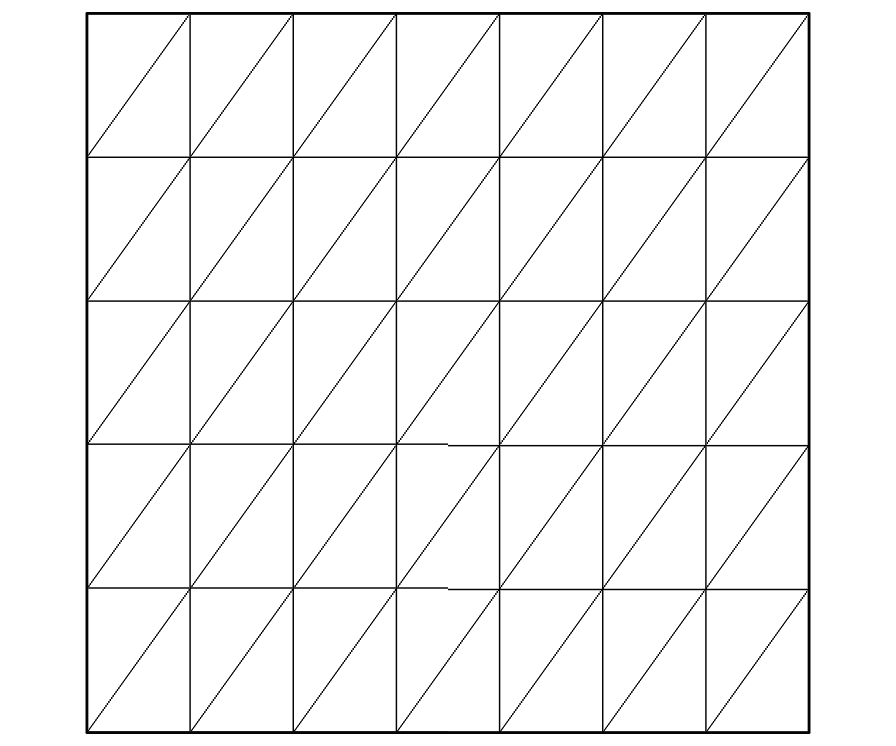
Give the GLSL for this pattern, as a Shadertoy shader.

```glsl
const vec2 CELLS = vec2(7.0, 5.0);
const vec2 HALF_FRAME = vec2(0.484, 0.482);
const float THIN_WIDTH = 0.00196;
const float FRAME_WIDTH = 0.0038;
const float STAIR_STEP = 0.00196;
const float ROW_SHIFT = 0.0020;
const vec3 PAPER = vec3(1.0);
const vec3 INK = vec3(0.01);

// Fraction of a pixel covered by a line of the given width
float lineCoverage(float dist, float width, float pixel) {
    float upper = min(dist + 0.5 * pixel, 0.5 * width);
    float lower = max(dist - 0.5 * pixel, -0.5 * width);
    return clamp((upper - lower) / pixel, 0.0, 1.0);
}

// Signed distance to the nearest multiple of the pitch
float repeatDistance(float x, float pitch) {
    return x - pitch * round(x / pitch);
}

// Staircase with risers softened over the given blur
float softStairs(float t, float blur) {
    return floor(t) + clamp((fract(t) - 0.5) / blur + 0.5, 0.0, 1.0);
}

float boxDistance(vec2 p, vec2 halfSize) {
    vec2 q = abs(p) - halfSize;
    return length(max(q, 0.0)) + min(max(q.x, q.y), 0.0);
}

// Horizontal rules; the two lowest drop slightly on the right half
float rowLines(vec2 p, float middle, float pitch, float pixel) {
    float row = round(p.y / pitch);
    float isLower = 1.0 - step(2.5, row);
    float side = clamp((p.x - middle) / pixel + 0.5, 0.0, 1.0);
    float shift = isLower * ROW_SHIFT * (0.5 - side);
    return lineCoverage(p.y - row * pitch - shift, THIN_WIDTH, pixel);
}

// Rising diagonals drawn with fine stair steps
float diagonalLines(vec2 p, vec2 pitch, float pixel) {
    float slope = pitch.x / pitch.y;
    float blur = min(pixel * slope / STAIR_STEP, 1.0);
    float run = STAIR_STEP * softStairs(p.y * slope / STAIR_STEP, blur);
    return lineCoverage(repeatDistance(p.x - run, pitch.x), THIN_WIDTH, pixel);
}

void mainImage(out vec4 fragColor, in vec2 fragCoord) {
    float pixel = 1.0 / iResolution.y;
    vec2 centred = (fragCoord - 0.5 * iResolution.xy) * pixel;
    vec2 p = centred + HALF_FRAME;
    vec2 pitch = 2.0 * HALF_FRAME / CELLS;

    // Lattice, clipped to the frame
    float columns = lineCoverage(repeatDistance(p.x, pitch.x), THIN_WIDTH, pixel);
    float rows = rowLines(p, HALF_FRAME.x, pitch.y, pixel);
    float diagonals = diagonalLines(p, pitch, pixel);
    float frameDist = boxDistance(centred, HALF_FRAME);
    float inside = clamp(0.5 - frameDist / pixel, 0.0, 1.0);
    float ink = inside * max(max(columns, rows), diagonals);

    // Heavier outer frame
    ink = max(ink, lineCoverage(frameDist, FRAME_WIDTH, pixel));

    fragColor = vec4(mix(PAPER, INK, ink), 1.0);
}
```
